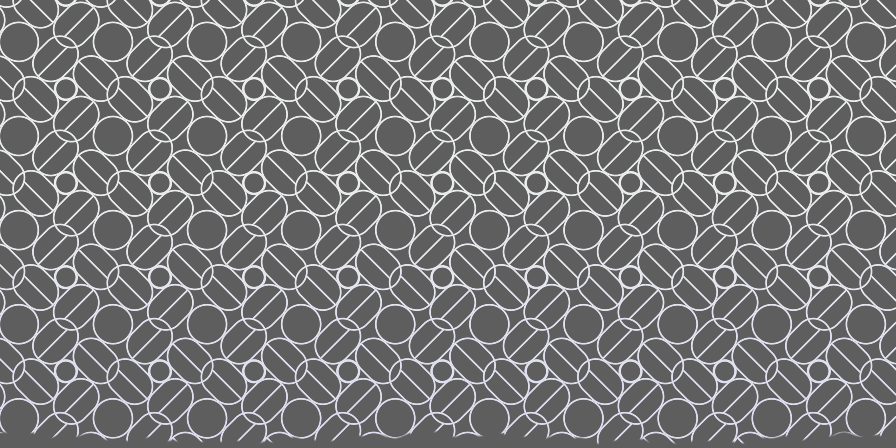
Give the GLSL for this pattern, as a Shadertoy shader.

```glsl
// Signed distance to a capsule with rounded ends at a and b
float capsule(vec2 p, vec2 a, vec2 b, float radius) {
    vec2 pa = p - a, ba = b - a;
    return length(pa - ba * clamp(dot(pa, ba) / dot(ba, ba), 0.0, 1.0)) - radius;
}

// Diagonal capsule resting between the large and the small ring
float pill(vec2 p) {
    return capsule(p, vec2(0.34, 0.23), vec2(0.44, 0.13), 0.19);
}

// Distance to the lengthwise split of that capsule
float splitLine(vec2 p) {
    return abs(p.x + p.y - 0.57) * 0.7071;
}

// Distance to the nearest line of one cell, centred on the large ring
float cellLines(vec2 p) {
    float d = abs(length(p) - 0.207);

    // Small rings at the corners, drawn a little heavier
    d = min(d, abs(length(abs(p) - 0.5) - 0.115) - 0.004);

    // Four quarter turns of two overlapping capsules
    for (int i = 0; i < 4; i++) {
        vec2 q = vec2(1.0, 0.0) - p;
        float own = pill(p), mate = pill(q);
        d = min(d, min(abs(own), abs(mate)));

        // Each split stops where the other capsule begins
        d = min(d, max(splitLine(p), max(own, -mate)));
        d = min(d, max(splitLine(q), max(mate, -own)));
        p = vec2(-p.y, p.x);
    }
    return d;
}

void mainImage(out vec4 fragColor, in vec2 fragCoord) {
    vec2 uv = fragCoord / iResolution.y;
    float cells = 4.76;
    float pixel = cells / iResolution.y;

    // Square lattice
    vec2 p = vec2(uv.x * cells - 0.2, 0.315 - uv.y * cells);
    p = fract(p + 0.5) - 0.5;
    float d = cellLines(p);
    float ink = 1.0 - smoothstep(-0.5 * pixel, 0.5 * pixel, d - 0.0092);

    // Uneven worn strip along the bottom
    float edge = 0.022 + 0.009 * cos(uv.x * 6.3) + 0.004 * sin(uv.x * 41.0)
               + 0.003 * sin(uv.x * 97.0 + 1.0);
    ink *= smoothstep(edge - 0.004, edge + 0.004, uv.y);

    // Pale lines, cooler towards the bottom, on flat grey
    vec3 lineColor = mix(vec3(0.87, 0.87, 0.94), vec3(0.92, 0.93, 0.93), smoothstep(0.0, 0.7, uv.y));
    fragColor = vec4(mix(vec3(0.37), lineColor, ink), 1.0);
}
```
